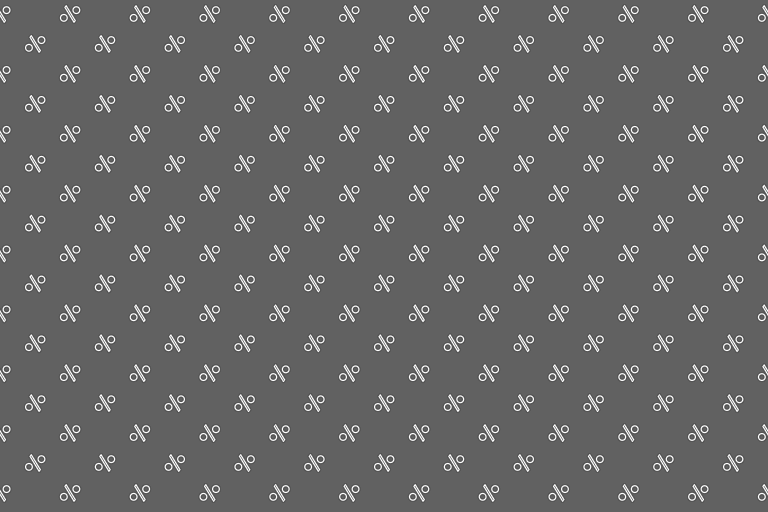
Reproduce this pattern procedurally as a Shadertoy shader.

```glsl
// Staggered rows of small white outlined percent signs on a plain grey ground.

const float CANVAS_WIDTH = 768.0;            // design units across the canvas
const vec2  PERIOD = vec2(69.8, 59.87);      // one column by two staggered rows
const vec2  FIRST_SIGN = vec2(0.3, -14.0);   // measured from the top left corner
const vec2  RING_CENTER = vec2(6.25, 3.85);
const float RING_RADIUS = 3.35;
const vec2  BAR_LEFT = vec2(-5.1, 6.6);      // upper end of the slanted bar
const vec2  BAR_TOP = vec2(-3.9, 8.2);
const float HALF_STROKE = 0.6;
const float HALO_WIDTH = 1.1;
const vec3  GROUND = vec3(0.38);
const vec3  HALO = vec3(0.335);
const vec3  INK = vec3(1.0);

float segmentDistance(vec2 p, vec2 a, vec2 b) {
    vec2 ab = b - a;
    float t = clamp(dot(p - a, ab) / dot(ab, ab), 0.0, 1.0);
    return length(p - a - ab * t);
}

// Distance to the centre line of the sign's strokes
float percentDistance(vec2 p) {
    // The sign looks the same after a half turn, so only one half is drawn
    if (dot(p, RING_CENTER) < 0.0) p = -p;
    float ring = abs(length(p - RING_CENTER) - RING_RADIUS);

    // Both long edges and both end caps of the hollow bar
    float edges = min(segmentDistance(p, BAR_LEFT, -BAR_TOP),
                      segmentDistance(p, BAR_TOP, -BAR_LEFT));
    float caps = min(segmentDistance(p, BAR_LEFT, BAR_TOP),
                     segmentDistance(p, -BAR_LEFT, -BAR_TOP));
    return min(ring, min(edges, caps));
}

// Distance to the nearest sign in either of the two interleaved grids
float patternDistance(vec2 p) {
    float nearest = CANVAS_WIDTH;
    for (int i = 0; i < 2; i++) {
        vec2 cell = (p - FIRST_SIGN) / PERIOD + 0.5 * float(i);
        vec2 local = (fract(cell + 0.5) - 0.5) * PERIOD;
        nearest = min(nearest, percentDistance(local));
    }
    return nearest;
}

void mainImage(out vec4 fragColor, in vec2 fragCoord) {
    float pixel = CANVAS_WIDTH / iResolution.x;
    vec2 p = (fragCoord - vec2(0.0, iResolution.y)) * pixel;
    float d = patternDistance(p) - HALF_STROKE;

    // Faint dark rim around the strokes, then the strokes themselves
    float halo = 1.0 - smoothstep(HALO_WIDTH, HALO_WIDTH + 0.6 * pixel, d);
    float ink = clamp(0.5 - d / pixel, 0.0, 1.0);
    vec3 color = mix(GROUND, HALO, halo);
    fragColor = vec4(mix(color, INK, ink), 1.0);
}
```
